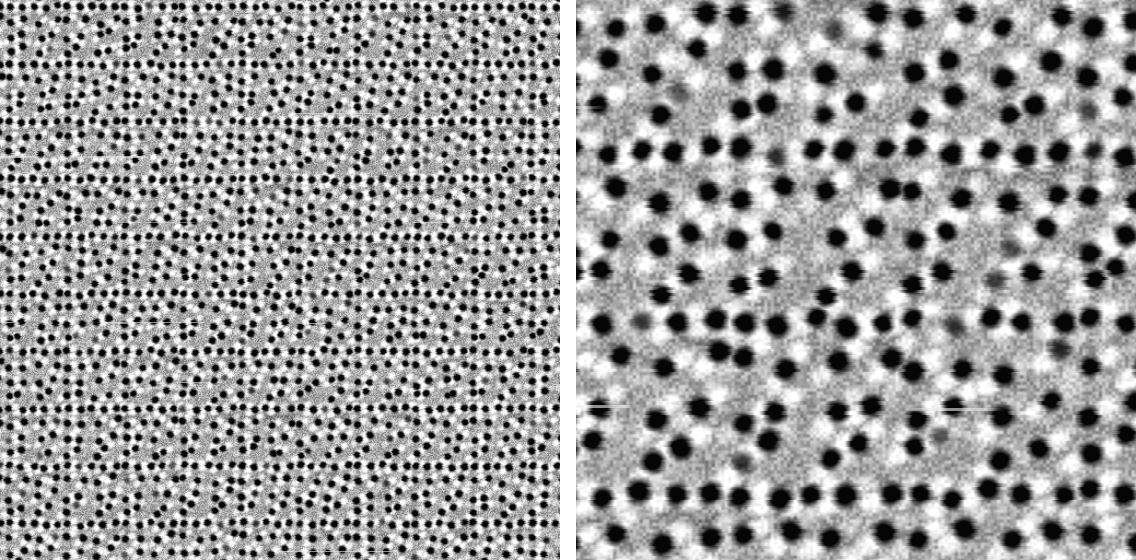
Left, the full canvas; right, a detail of the centre.
Give the GLSL for this pattern, as a three.js fragment shader.

```glsl
// A grainy grey scan of a repeating lattice: dark pits with bright diagonal bumps.
// Each period holds four rows of pits; every fourth row is tidier and denser.
// Pits shift by a motif hash shared by all periods plus a smaller local hash.
#define PERIODS vec2(9.65, 9.75)
#define ORIGIN vec2(0.18, 0.12)
#define ROWS 4.0
#define TIDY_COLUMNS 5.0
#define MOTIF_SHIFT 0.34
#define LOCAL_SHIFT 0.38
#define PIT_RADIUS 0.232
#define BUMP_RADIUS 0.25
#define BASE_GREY 0.65
#define GRAIN 0.34
#define SCAN_LINES 512.0
#define SCAN_SLIP 0.07

varying vec2 vUv;

vec2 hash2(vec2 p) {
  vec3 q = fract(p.xyx * vec3(0.1031, 0.1030, 0.0973));
  q += dot(q, q.yzx + 33.33);
  return fract((q.xx + q.yz) * q.zy);
}

float noise(vec2 p) {
  vec2 i = floor(p);
  vec2 f = fract(p);
  f = f * f * (3.0 - 2.0 * f);
  float low = mix(hash2(i).x, hash2(i + vec2(1.0, 0.0)).x, f.x);
  float high = mix(hash2(i + vec2(0.0, 1.0)).x, hash2(i + 1.0).x, f.x);
  return mix(low, high, f.y);
}

float softDisc(vec2 p, float radius) {
  return 1.0 - smoothstep(radius * 0.3, radius * 1.6, length(p));
}

// A disc at an offset, drawn out along that offset.
float bump(vec2 p, vec2 arm, float radius) {
  vec2 along = normalize(arm);
  vec2 q = p - arm;
  vec2 local = vec2(dot(q, along) * 0.85, dot(q, vec2(-along.y, along.x)) * 1.1);
  return softDisc(local, radius);
}

// Returns pit depth in x and bump height in y; p is in row spacings.
vec2 lattice(vec2 p) {
  vec2 relief = vec2(0.0);
  float nearRow = floor(p.y + 0.5);
  for (int j = -1; j <= 1; j++) {
    float row = nearRow + float(j);
    float tidy = 1.0 - step(0.5, mod(row, ROWS));
    float columns = mix(ROWS, TIDY_COLUMNS, tidy);
    float pitch = ROWS / columns;
    float nearColumn = floor(p.x / pitch + 0.5);
    for (int i = -1; i <= 1; i++) {
      float column = nearColumn + float(i);
      vec2 id = vec2(column, row) + 200.0;
      vec2 slot = vec2(mod(column, columns), mod(row, ROWS));
      float seam = 1.0 - step(0.5, slot.x);

      // Seam columns hold their x, tidy rows hold their y.
      vec2 shift = (hash2(slot + 7.0) - 0.5) * MOTIF_SHIFT
                 + (hash2(id) - 0.5) * LOCAL_SHIFT;
      shift *= vec2(1.0 - 0.5 * max(seam, tidy), 1.0 - 0.6 * tidy);

      // Loose rows lean along the rising diagonal.
      shift.x += 0.2 * (2.0 - slot.y) * (1.0 - max(seam, tidy));
      shift.y += 0.13 * (1.0 - 2.0 * mod(slot.x, 2.0)) * (1.0 - tidy);
      vec2 d = p - vec2(column * pitch, row) - shift;

      // A few pits are worn shallow.
      vec2 wear = hash2(id + 51.0);
      float depth = mix(0.45, 1.0, smoothstep(0.01, 0.1, wear.x));
      float size = 0.9 + 0.2 * wear.y;
      relief.x = max(relief.x, depth * softDisc(d, PIT_RADIUS * size));

      // Bumps flank each pit on the diagonal, one side stronger.
      vec2 local = hash2(id + 93.0);
      vec2 pick = mix(hash2(slot + 38.0), local, 0.5);
      float angle = mix(0.4, 1.0, pick.x) * (1.0 - 0.4 * tidy);
      vec2 arm = 0.47 * vec2(cos(angle), -sin(angle));
      arm *= pick.y < 0.5 ? -1.0 : 1.0;
      float strong = bump(d, arm, BUMP_RADIUS * size);
      float weak = bump(d, -arm, BUMP_RADIUS * 0.9) * (0.3 + 0.6 * local.x);
      relief.y = max(relief.y, max(strong, weak));
    }
  }
  return relief;
}

void main() {
  // Scan lines slip sideways a little; the lattice drifts slowly.
  float line = floor(vUv.y * SCAN_LINES);
  vec2 lineHash = hash2(vec2(line, 17.0));
  vec2 p = (vec2(vUv.x, 1.0 - vUv.y) * PERIODS - ORIGIN) * ROWS;
  p.x += (lineHash.x - 0.5) * SCAN_SLIP;
  p += 0.12 * (vec2(noise(vUv * 9.0), noise(vUv * 9.0 + 40.0)) - 0.5);
  vec2 relief = lattice(p);

  // Patchy dark smears run just below the tidy rows.
  float below = mod(p.y, ROWS) - 0.55;
  float smear = exp(-below * below * 16.0);
  smear *= smoothstep(0.25, 0.75, noise(p * vec2(0.6, 0.8) + 80.0));

  // Ground tone, fine grain and soft mottling.
  float grain = noise(vUv * SCAN_LINES - 0.5) - 0.5;
  float mottle = noise(p * vec2(2.4, 3.4) + 120.0) - 0.5;
  float grey = BASE_GREY - 0.12 * smear + 0.1 * mottle;
  grey = mix(grey, 1.0, relief.y);
  grey += grain * GRAIN * (1.0 - 0.5 * relief.y);
  grey = mix(grey, 0.02, min(1.0, 1.3 * relief.x));

  // Rare short bright streaks along single scan lines.
  float streak = step(0.985, lineHash.y);
  streak *= smoothstep(0.72, 0.8, noise(vec2(vUv.x * 9.0, line)));
  grey = mix(grey, 0.92, 0.6 * streak);

  gl_FragColor = vec4(vec3(clamp(grey, 0.0, 1.0)), 1.0);
}
```
